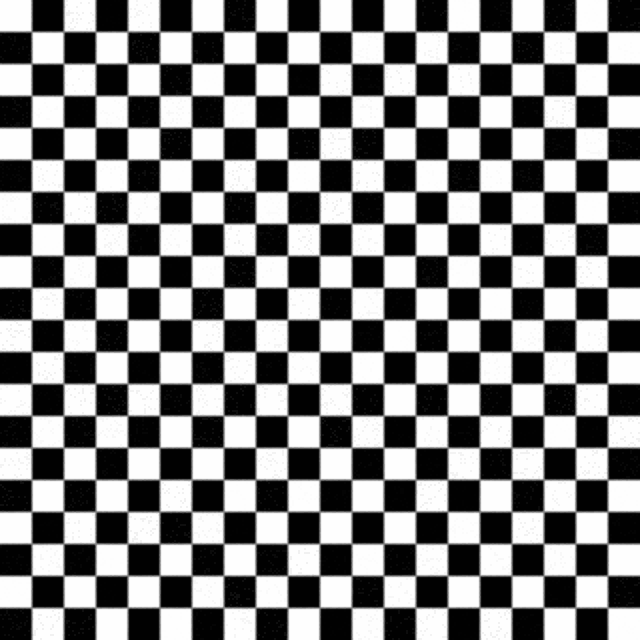
This pattern is drawn by a WebGL 1 fragment shader. Its source:

```glsl
precision highp float;
// Black and white checkerboard, 20 by 20 cells, with soft edges and faint speckle.

uniform vec2 u_resolution;

float hash(vec2 p) {
  return fract(sin(dot(p, vec2(127.1, 311.7))) * 43758.5453);
}

// Alternates between -1 and 1 per cell, ramping only at the inner grid lines.
vec2 softSquareWave(vec2 p, vec2 halfRamp) {
  vec2 line = clamp(floor(p + 0.5), 1.0, 19.0);
  vec2 side = clamp((p - line) / halfRamp, -1.0, 1.0);
  return side * (2.0 * mod(line, 2.0) - 1.0);
}

void main() {
  vec2 p = gl_FragCoord.xy / u_resolution * 20.0;

  // Checker: the product of the two waves is positive on black cells.
  vec2 wave = softSquareWave(p, max(vec2(0.052), 10.0 / u_resolution));
  float checker = wave.x * wave.y;
  float tone = 0.5 - 0.5 * checker;

  // Fine grain: scattered soft dots, stronger in some cells than in others.
  vec2 grain = p * 16.0;
  vec2 dotId = floor(grain);
  float dotMask = 1.0 - smoothstep(0.2, 0.6, length(fract(grain) - 0.5));
  float cellWear = smoothstep(0.3, 1.0, hash(floor(p) + 7.3));
  float speckle = step(0.88, hash(dotId)) * dotMask * cellWear * 0.08;
  tone = mix(tone, 1.0 - tone, speckle);

  // Slight dither along the blurred edges.
  float edge = 1.0 - abs(checker);
  tone += edge * dotMask * (hash(dotId + 31.7) - 0.5) * 0.12;

  gl_FragColor = vec4(vec3(mix(0.005, 0.995, clamp(tone, 0.0, 1.0))), 1.0);
}
```
